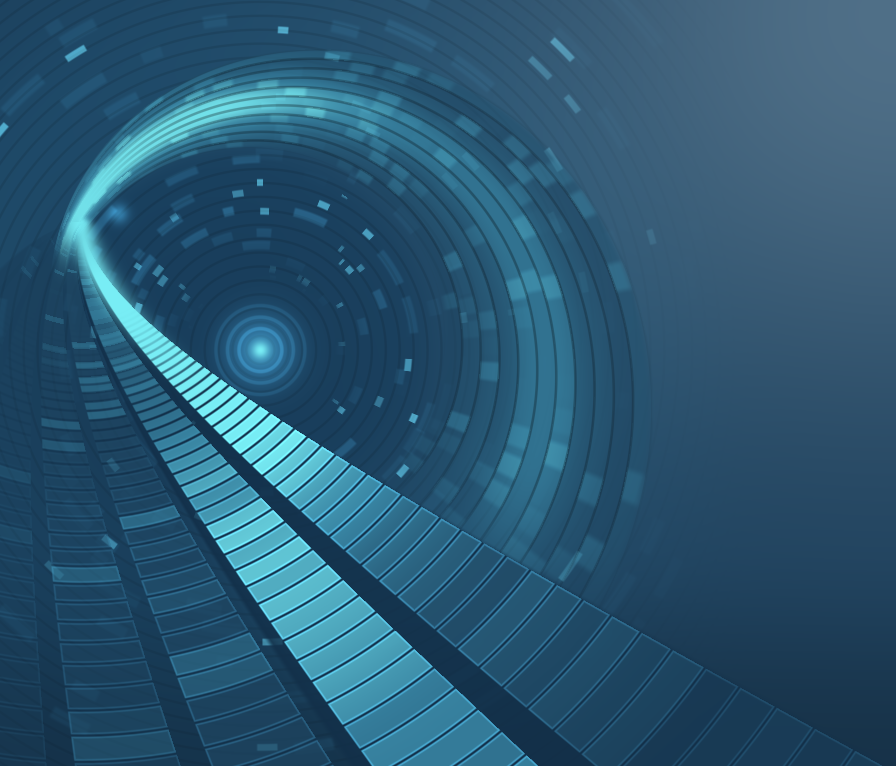
Give the GLSL for this background, as a Shadertoy shader.

```glsl
const vec3 NAVY   = vec3(0.105, 0.240, 0.350);
const vec3 HAZE   = vec3(0.310, 0.435, 0.530);
const vec3 GAP    = vec3(0.070, 0.185, 0.285);
const vec3 TEAL   = vec3(0.220, 0.520, 0.640);
const vec3 CYAN   = vec3(0.470, 0.930, 0.960);
const vec2 CORE   = vec2(0.340, 0.543);  // centre of the rings
const vec2 NECK   = vec2(0.107, 0.710);  // where the ribbons converge
const float BEND  = 0.152;               // curl of the ribbons at the neck
const float START = 0.489;               // angle of the first ribbon edge
const float PITCH = 0.2426;              // angle between ribbons
const float FILL  = 0.785;               // ribbon share of the pitch
const float SLATS = 20.0;
const float LANES = 11.0;

float hash(vec2 c) {
    return fract(sin(dot(c, vec2(127.1, 311.7))) * 43758.55);
}

float band(float x, float lo, float hi, float soft) {
    return smoothstep(lo - soft, lo + soft, x) * (1.0 - smoothstep(hi - soft, hi + soft, x));
}

// Distance to the nearest whole number
float toWhole(float x) {
    return 0.5 - abs(fract(x) - 0.5);
}

vec3 ramp(float light) {
    vec3 c = mix(NAVY, TEAL, smoothstep(0.0, 0.5, light));
    return mix(c, CYAN, smoothstep(0.4, 1.0, light));
}

// Scattered arc segments on concentric lanes
float dashes(float r, float t, float lanes, float cells, float density) {
    float lane = floor(r * lanes);
    float along = t * cells + 9.0 * hash(vec2(lane, 3.0));
    vec2 id = vec2(lane, floor(along));
    float lit = step(1.0 - density, hash(id));
    float size = 0.25 + 0.6 * hash(id + 17.0);
    return lit * band(fract(along), 0.05, size, 0.03) * band(fract(r * lanes), 0.15, 0.85, 0.12)
         * (0.4 + 0.6 * hash(id + 41.0));
}

vec3 backdrop(vec2 p) {
    vec2 toCorner = p - vec2(1.17, 0.98);
    vec3 col = mix(NAVY, HAZE, exp(-dot(toCorner, toCorner) / 0.27));
    float halo = exp(-pow((length(p - CORE) - 0.38) / 0.2, 2.0));
    col += vec3(0.012, 0.045, 0.055) * halo;
    return col * (1.0 - 0.2 * smoothstep(0.3, 0.0, p.y));
}

vec3 addRings(vec3 col, vec2 p, float px) {
    vec2 d = p - CORE;
    float r = length(d);
    float t = atan(d.y, d.x);
    float outer = 0.506 - 0.0768 * t;
    float inner = min(0.239 + 0.015 * t, outer - 0.03);
    float width = outer - inner;
    float s = (r - inner) / width;

    // Dark bowl, faint grooves and stray dashes
    float inside = 1.0 - smoothstep(-0.25, 0.2, s);
    col = mix(col, vec3(0.085, 0.235, 0.355), 0.6 * inside);
    float groove = 1.0 - smoothstep(0.0006, 0.0006 + 1.5 * px, toWhole(r * 55.0) / 55.0);
    float leftward = smoothstep(1.0, 0.5, p.x);
    col *= 1.0 - 0.1 * groove * leftward;
    float upper = smoothstep(-0.4, 1.2, t);
    col += TEAL * 0.28 * dashes(r, t, 62.0, 3.0, 0.22) * inside * smoothstep(0.08, 0.2, r);
    col += CYAN * 0.5 * dashes(r, t, 80.0, 9.0, 0.03 + 0.04 * inside * upper)
         * leftward * smoothstep(0.09, 0.14, r);
    col += TEAL * 0.12 * dashes(r, t, 45.0, 5.0, 0.15) * leftward * (1.0 - inside);

    // Spiral band of lanes
    float lane = floor(s * LANES);
    float along = t * 9.0 + 5.0 * hash(vec2(lane, 8.0));
    float streak = smoothstep(0.65, 1.0, hash(vec2(lane, floor(along)))) * band(fract(along), 0.1, 0.8, 0.1);
    float crest = exp(-pow((s - 0.5) / 0.25, 2.0));
    float head = smoothstep(0.8, 2.2, t);
    float light = 0.13 + 0.2 * crest + head * (0.12 + 0.72 * crest)
                + 0.2 * streak + 0.12 * (hash(vec2(lane, 1.0)) - 0.5);
    float cover = band(s, 0.02, 0.99, 0.025) * smoothstep(-0.95, -0.35, t) * smoothstep(2.85, 2.5, t);
    float seam = 1.0 - smoothstep(0.0007, 0.0007 + 1.5 * px, toWhole(s * LANES) * width / LANES);
    vec3 tint = ramp(light) * (1.0 - 0.3 * seam * smoothstep(0.04, 0.1, width));
    return mix(col, tint, cover * mix(0.6, 0.92, max(head, crest)));
}

vec3 addRibbons(vec3 col, vec2 p, float px) {
    vec2 q = p - NECK;
    float rho = max(length(q), 0.001);
    float fan = atan(-q.y, q.x) - BEND / (rho + BEND);
    float u = (fan - START) / PITCH;
    float k = floor(u);
    float root = smoothstep(0.01, 0.08, rho);

    // Shade under the fan
    col = mix(col, GAP, root * (0.8 * band(u, 0.0, 1.9, 0.03) + 0.35 * band(u, 1.9, 6.5, 0.1)));

    // Slats shrink towards the neck
    float edge = (0.5 * FILL - abs(fract(u) - 0.5 * FILL)) * PITCH * rho;
    float v = log(rho) * SLATS;
    float slat = toWhole(v) * rho / SLATS - 0.0015;
    float tile = mix(1.0, smoothstep(-px, px, slat), smoothstep(0.12, 0.28, rho));
    float rim = 1.0 - smoothstep(0.001, 0.001 + 2.0 * px, min(edge, slat));
    float rnd = hash(vec2(floor(v), k));
    float glint = smoothstep(0.82, 0.95, rnd);

    float light = 0.12 + 0.28 * glint;
    float alpha = k < 3.0 ? 0.65 : (k < 4.0 ? 0.45 : 0.2);
    if (k < 1.0) {
        light = 0.16 + 0.84 * smoothstep(0.68, 0.28, rho) + 0.14 * (rnd - 0.5);
        alpha = mix(1.0, 0.4, smoothstep(0.65, 1.1, rho));
    } else if (k < 2.0) {
        light = 0.3 + 0.45 * band(rho, 0.34, 0.66, 0.17) + 0.12 * smoothstep(0.4, 0.7, rho) + 0.22 * (rnd - 0.5);
        alpha = 0.95;
    }
    vec3 tint = mix(GAP, ramp(light), tile);
    tint += TEAL * 0.35 * rim * tile * smoothstep(0.25, 0.5, rho);
    float cover = smoothstep(-px, px, edge) * step(0.0, u) * step(u, 6.5);
    col = mix(col, tint, cover * alpha * root);

    // Bright bend joining rings and ribbons
    float off = abs(fan - START - 0.5 * FILL * PITCH) * rho;
    float bend = exp(-pow(off / 0.017, 2.0)) * smoothstep(0.3, 0.02, rho);
    return mix(col, CYAN, 0.9 * bend);
}

vec3 addCore(vec3 col, vec2 p, float px) {
    float r = length(p - CORE);
    col += TEAL * 0.55 * exp(-r * r / 0.0018);
    for (int i = 0; i < 3; i++) {
        float ring = 0.028 + 0.015 * float(i);
        col += TEAL * (0.22 - 0.05 * float(i)) * (1.0 - smoothstep(0.001, 0.001 + 2.0 * px, abs(r - ring)));
    }
    col = mix(col, CYAN, exp(-r * r / 0.00012));
    float spark = length(p - vec2(0.155, 0.721));
    return col + TEAL * 0.5 * exp(-spark * spark / 0.00015);
}

void mainImage(out vec4 fragColor, in vec2 fragCoord) {
    vec2 p = fragCoord / iResolution.y;
    float px = 1.0 / iResolution.y;
    vec3 col = backdrop(p);
    col = addRings(col, p, px);
    col = addCore(col, p, px);
    col = addRibbons(col, p, px);
    fragColor = vec4(clamp(col, 0.0, 1.0), 1.0);
}
```
